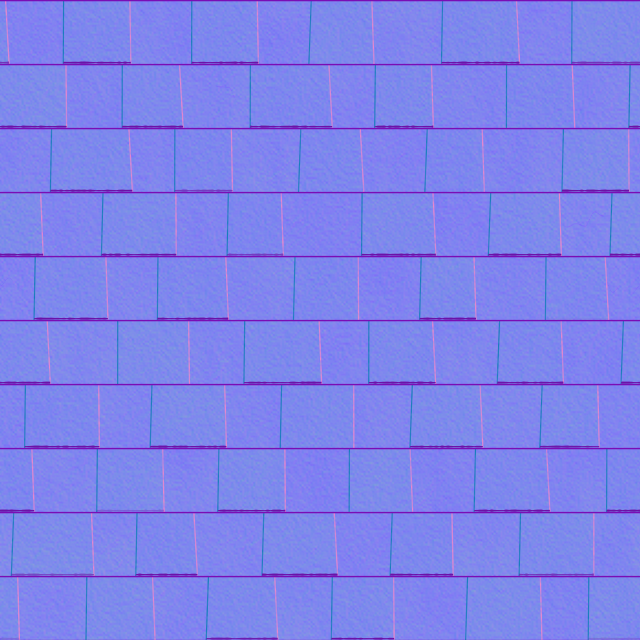
Write a Shadertoy shader that draws this texture map.

```glsl
// Tangent-space normal map of staggered roof shingles: ten courses of five raised tabs.

float hash(vec2 p) {
    vec3 q = fract(p.xyx * 0.1031);
    q += dot(q, q.yzx + 33.33);
    return fract((q.x + q.y) * q.z);
}

// Value noise that tiles after the given number of cells
float noise(vec2 p, vec2 period) {
    vec2 i = floor(p), f = fract(p);
    f = f * f * (3.0 - 2.0 * f);
    vec2 a = mod(i, period), b = mod(i + 1.0, period);
    return mix(mix(hash(a), hash(vec2(b.x, a.y)), f.x),
               mix(hash(vec2(a.x, b.y)), hash(b), f.x), f.y);
}

float tiledNoise(vec2 uv, vec2 cells) {
    return noise(uv * cells, cells);
}

float grainHeight(vec2 uv) {
    return 0.6 * tiledNoise(uv, vec2(150.0)) + 0.5 * tiledNoise(uv, vec2(290.0));
}

// Antialiased coverage of a line, all in canvas units
float line(float dist, float halfWidth) {
    float pixel = 1.0 / iResolution.y;
    return clamp((halfWidth - abs(dist)) / pixel + 0.5, 0.0, 1.0) * min(1.0, 2.0 * halfWidth / pixel);
}

void mainImage(out vec4 fragColor, in vec2 fragCoord) {
    vec2 uv = fragCoord / iResolution.xy;

    // Courses, counted from the top
    float down = fract(1.0 - uv.y - 0.0009) * 10.0;
    float row = floor(down), v = fract(down);
    float stagger[10] = float[10](0.475, 0.92, 0.38, 0.82, 0.265, 0.91, 0.215, 0.74, 0.075, 0.64);

    // One raised tab per slot, its sides splaying towards the bottom
    float across = uv.x * 5.0 - stagger[int(row)];
    float slot = floor(across + 0.15);
    float u = across - slot;
    vec2 id = vec2(mod(slot, 5.0), row);
    float left = 0.09 * (hash(id + 11.0) - 0.5);
    float right = left + mix(0.41, 0.62, hash(id + 23.0));
    left -= 0.02 * v * hash(id + 37.0);
    right += 0.03 * v * hash(id + 41.0);
    float toLeft = (u - left) * 0.2, toRight = (u - right) * 0.2;
    float pixel = 1.0 / iResolution.y;
    float tab = clamp(toLeft / pixel + 0.5, 0.0, 1.0) * clamp(0.5 - toRight / pixel, 0.0, 1.0);

    // The gap between two tabs belongs to the tab on its left
    vec2 gapId = vec2(mod(slot - (u < left ? 1.0 : 0.0), 5.0), row) + 60.0;

    // Flat facing colour with a slight tone per shingle
    vec2 slope = mix(vec2(0.003, -0.006 + 0.02 * (hash(gapId) - 0.5)),
                     vec2(-0.008, 0.009 + 0.02 * (hash(id + 53.0) - 0.5)), tab);

    // Faint vertical weathering, stronger in the gaps
    float streak = tiledNoise(uv + vec2(0.02 * uv.y * (1.0 - uv.y), 0.0), vec2(48.0, 14.0)) - 0.5;
    float cloud = tiledNoise(uv, vec2(13.0, 17.0)) - 0.5;
    slope += vec2(0.018 * streak, 0.022 * streak + 0.026 * cloud) * mix(1.0, 0.5, tab);

    // Embossed mineral grain
    float h = grainHeight(uv);
    slope += 0.17 * vec2(h - grainHeight(uv + vec2(0.0016, 0.0)),
                         h - grainHeight(uv + vec2(0.0, 0.0016)));

    // Rare hairline cracks in the gaps
    float crackY = 0.45 + 0.3 * (tiledNoise(vec2(uv.x, row / 10.0), vec2(70.0, 10.0)) - 0.5);
    float cracked = step(0.94, hash(gapId + 7.0)) * (1.0 - tab);
    float crackFade = smoothstep(0.35, 0.6, tiledNoise(uv, vec2(40.0, 10.0)));
    slope.y -= 0.07 * cracked * crackFade * line((v - crackY) * 0.1, 0.0008);

    vec3 color = vec3(0.5 + slope.x, 0.524 + slope.y,
                      0.937 - 0.6 * slope.y - 3.0 * dot(slope, slope));

    // Side walls: teal faces left, broken pink faces right
    float wear = tiledNoise(uv, vec2(90.0, 230.0));
    color = mix(color, vec3(0.08, 0.49, 0.73), line(toLeft, 0.00095) * mix(0.7, 1.0, wear));
    color = mix(color, vec3(0.93, 0.53, 0.8), line(toRight, 0.001) * mix(0.5, 1.0, wear));

    // Ragged lower lip of each tab, then the continuous course edge
    float lip = tab * smoothstep(0.1, 0.4, hash(id + 71.0));
    float ragged = 0.0008 + 0.001 * tiledNoise(uv, vec2(220.0, 10.0));
    color = mix(color, vec3(0.42, 0.07, 0.66), lip * line((1.0 - v) * 0.1 - 0.003, ragged));
    color = mix(color, vec3(0.48, 0.05, 0.71), line(min(v, 1.0 - v) * 0.1, 0.0011));

    fragColor = vec4(color, 1.0);
}
```
